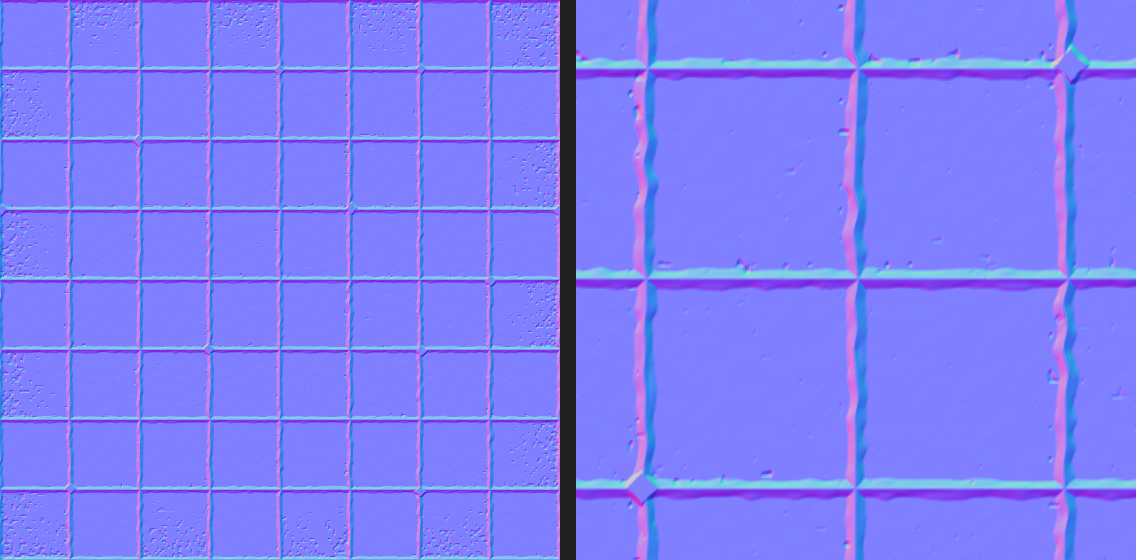
Left, the full canvas; right, a detail of the centre.
A Shadertoy shader for this texture map:

```glsl
// Tangent-space normal map of a square tile wall: ragged V grooves between tiles,
// diamond pits at some crossings and speckled wear on alternate border tiles.
// A height field in tile units is differentiated and packed as a normal (green down).

#define TILES 8.0          // tiles across and down
#define GROOVE 0.043       // half width of a groove
#define DEPTH 0.033        // depth of grooves and pits
#define WOBBLE 0.012       // sideways drift of the vertical grooves
#define PIT_RADIUS 0.105   // half diagonal of a diamond pit
#define SPECK_SCALE 27.0   // specks per tile side
#define SPECK_HEIGHT 0.011 // relief of the wear
#define GRAIN 0.0012       // faint relief of the tile faces
#define STEP 0.009         // sampling distance of the slope

float hash(vec2 p) {
    vec3 q = fract(vec3(p.xyx) * 0.1031);
    q += dot(q, q.yzx + 33.33);
    return fract((q.x + q.y) * q.z);
}

float noise(vec2 p) {
    vec2 i = floor(p), f = fract(p);
    f = f * f * (3.0 - 2.0 * f);
    return mix(mix(hash(i), hash(i + vec2(1, 0)), f.x),
               mix(hash(i + vec2(0, 1)), hash(i + vec2(1, 1)), f.x), f.y);
}

// Crossings that carry a pit: two slanted runs and one column
bool hasPit(vec2 node) {
    int x = int(mod(node.x, TILES));
    int y = int(TILES - node.y);
    bool slant = (x + 2 * y) % 9 == 6 && y > 0 && y < 5;
    bool diagonal = x + y == 8 && y > 1;
    bool column = x == 6 && y != 3;
    return slant || (y % 2 == 1 && (diagonal || column));
}

// Groove profile: 0 on the tile face, 1 on the centre line
float groove(float d, float rough) {
    return clamp(1.0 - abs(d) / (GROOVE * (0.72 + 0.6 * rough)), 0.0, 1.0);
}

// Specks, dense toward the canvas border and along lower and right tile edges
float specks(vec2 p) {
    vec2 tile = floor(p), f = fract(p);
    bool odd = mod(tile.x + tile.y, 2.0) < 0.5;
    vec2 border = min(p, TILES - p);
    float wear = odd ? 1.0 - smoothstep(0.0, 1.0, min(border.x, border.y)) : 0.0;
    float chip = max(1.0 - smoothstep(0.06, 0.12, f.y), smoothstep(0.89, 0.94, f.x));
    float level = 0.93 - 0.3 * wear - 0.2 * chip * noise(p * 3.0 + 7.0);
    return smoothstep(level, level + 0.16, noise(p * SPECK_SCALE));
}

float height(vec2 p) {
    vec2 node = floor(p + 0.5);
    vec2 d = p - node;

    // Tile face
    float h = SPECK_HEIGHT * specks(p) + GRAIN * noise(p * 16.0);

    // Grooves
    float drift = WOBBLE * (2.0 * noise(vec2(node.x * 17.0, p.y * 9.0)) - 1.0);
    float upright = groove(d.x + drift, noise(p * vec2(24, 15) + 40.0));
    float level = groove(d.y - 0.005, noise(p * vec2(14, 24) + 90.0));
    float cut = max(upright, level);

    // Diamond pits
    if (hasPit(node)) {
        vec2 shift = 0.05 * (vec2(hash(node + 3.0), hash(node + 11.0)) - 0.5);
        vec2 q = abs(d - shift);
        float edge = q.x + q.y + 0.02 * (noise(p * 20.0) - 0.5);
        cut = max(cut, 1.0 - smoothstep(PIT_RADIUS - 0.035, PIT_RADIUS, edge));
    }
    return mix(h, -DEPTH, cut);
}

void mainImage(out vec4 fragColor, in vec2 fragCoord) {
    vec2 p = fragCoord / iResolution.xy * TILES;
    vec2 e = vec2(STEP, 0.0);
    vec2 slope = vec2(height(p + e.xy) - height(p - e.xy),
                      height(p + e.yx) - height(p - e.yx)) / (2.0 * STEP);
    vec3 normal = normalize(vec3(-slope.x, slope.y, 1.0));
    fragColor = vec4(0.5 + 0.5 * normal, 1.0);
}
```
